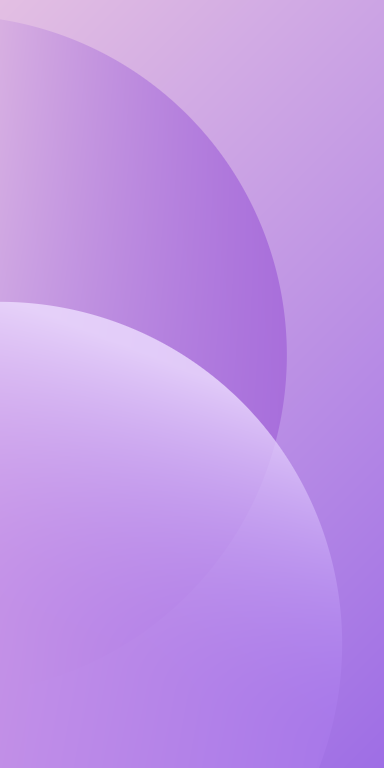
A Shadertoy shader for this background:

```glsl
// Two large translucent discs over a diagonal pink-to-violet gradient.
// Each disc is a smoothed circle distance, tinted by its own linear ramp:
// the rear one deepens to the right, the front one glows along its upper rim.

// Coordinates: origin at lower left, canvas is 2 units tall
const float CANVAS_HEIGHT = 2.0;

const vec3 SKY_PINK    = vec3(0.89, 0.75, 0.89);
const vec3 SKY_VIOLET  = vec3(0.62, 0.43, 0.90);
const vec3 REAR_PURPLE = vec3(0.64, 0.40, 0.85);
const vec3 FRONT_GLOW  = vec3(0.93, 0.87, 1.00);
const vec3 FRONT_PINK  = vec3(0.77, 0.565, 0.91);
const vec3 FRONT_BLUE  = vec3(0.645, 0.46, 0.92);

const vec2  REAR_CENTER   = vec2(-0.138, 1.0755);
const float REAR_RADIUS   = 0.885;
const vec2  REAR_RAMP     = vec2(1.0, 0.12);
const float REAR_OFFSET   = -0.07;

const vec2  FRONT_CENTER  = vec2(0.0, 0.323);
const float FRONT_RADIUS  = 0.891;
const float FRONT_OPACITY = 0.8;
const vec2  GLOW_RAMP     = vec2(0.466, 1.164);
const float GLOW_OFFSET   = -0.433;

// Linear ramp along a direction, limited to 0..1
float ramp(vec2 p, vec2 direction, float offset) {
    return clamp(dot(p, direction) + offset, 0.0, 1.0);
}

// Antialiased coverage of a filled circle
float disc(vec2 p, vec2 center, float radius, float pixel) {
    return clamp(0.5 - (length(p - center) - radius) / pixel, 0.0, 1.0);
}

void mainImage(out vec4 fragColor, in vec2 fragCoord) {
    float pixel = CANVAS_HEIGHT / iResolution.y;
    vec2 p = fragCoord * pixel;

    // Diagonal backdrop, from top left to bottom right
    float diagonal = ramp(vec2(p.x, CANVAS_HEIGHT - p.y), vec2(1.0 / 3.0), 0.0);
    vec3 color = mix(SKY_PINK, SKY_VIOLET, diagonal);

    // Rear disc
    float rearOpacity = ramp(p, REAR_RAMP, REAR_OFFSET);
    color = mix(color, REAR_PURPLE,
                rearOpacity * disc(p, REAR_CENTER, REAR_RADIUS, pixel));

    // Front disc with a glow fading down from its rim
    float glow = ramp(p, GLOW_RAMP, GLOW_OFFSET);
    vec3 body = mix(FRONT_PINK, FRONT_BLUE, clamp(p.x, 0.0, 1.0));
    vec3 frontColor = mix(body, FRONT_GLOW, glow * glow);
    color = mix(color, frontColor,
                FRONT_OPACITY * disc(p, FRONT_CENTER, FRONT_RADIUS, pixel));

    fragColor = vec4(color, 1.0);
}
```
